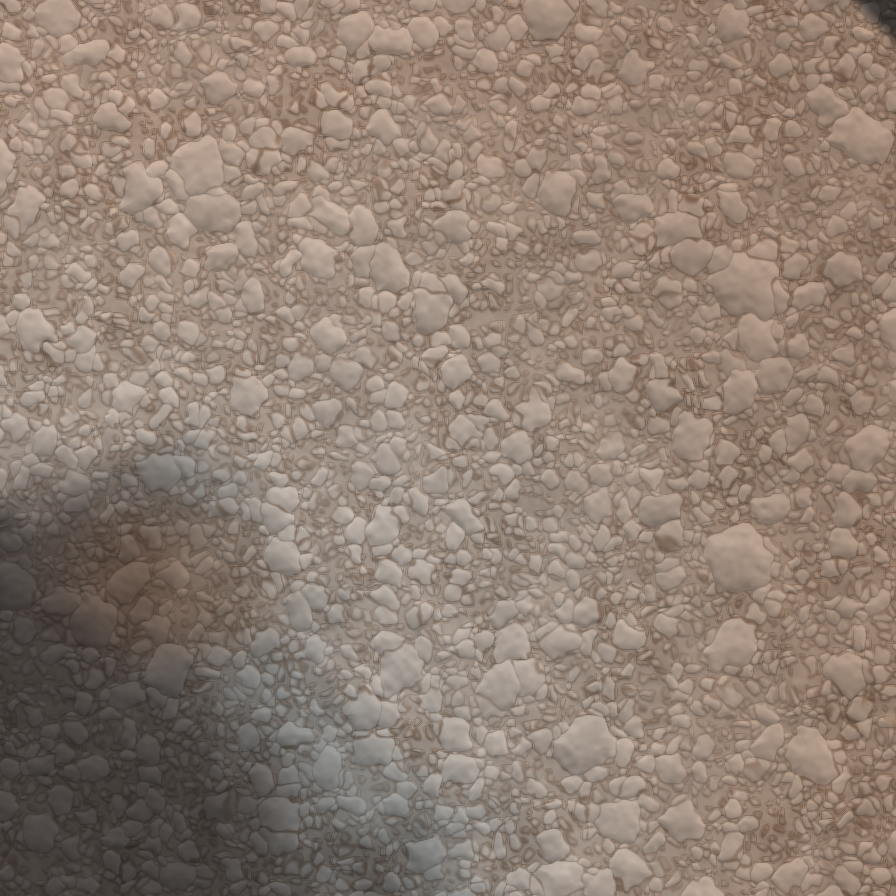
Write a Shadertoy shader that draws this texture.

```glsl
// Crumbly pale powder: four sizes of lumps half sunk in a loose powder bed
// form a height field, lit from above with soft warm creases. Broad tints
// run from cream at the top to a cool, deep shadow at the lower left.

#define LUMP_CELLS 15.0      // cells across the canvas for the largest lumps
#define SIZE_STEP 1.75       // size ratio between lump layers
#define LUMP_HEIGHT 0.62     // dome height relative to its radius
#define ROUGHNESS 0.0016     // height of the powdery surface grain
#define RELIEF 0.16          // strength of directional light
#define CREASE_WIDTH 0.0024  // height gap over which creases fade
#define CREASE_TINT vec3(0.80, 0.74, 0.69)
#define CREAM vec3(0.665, 0.58, 0.52)
#define CHALK vec3(0.645, 0.61, 0.58)
#define TAN vec3(0.585, 0.495, 0.43)
#define COOL_SHADE vec3(0.50, 0.505, 0.50)
#define DEEP_SHADE vec3(0.28, 0.26, 0.25)

vec3 hash3(vec2 p) {
    vec3 q = fract(p.xyx * vec3(0.1031, 0.1030, 0.0973));
    q += dot(q, q.yxz + 33.33);
    return fract((q.xxy + q.yzz) * q.zyx);
}

float noise(vec2 p) {
    vec2 i = floor(p), f = fract(p);
    f = f * f * (3.0 - 2.0 * f);
    float low = mix(hash3(i).x, hash3(i + vec2(1, 0)).x, f.x);
    float high = mix(hash3(i + vec2(0, 1)).x, hash3(i + vec2(1, 1)).x, f.x);
    return mix(low, high, f.y);
}

// Returns height, gap to the surface below, and tone of the top lump.
vec3 powder(vec2 p) {
    vec2 warp = vec2(noise(p * 42.0), noise(p * 42.0 + 71.0)) - 0.5;
    warp += 0.5 * (vec2(noise(p * 95.0 + 13.0), noise(p * 95.0 + 37.0)) - 0.5);
    vec2 warped = p + 0.012 * warp;

    // Loose bed that fills the space between lumps
    float top = 0.0022 * noise(warped * 50.0 + 9.0);
    float second = top - 0.65 * CREASE_WIDTH, tone = 0.5;
    float cells = LUMP_CELLS;
    for (int layer = 0; layer < 4; layer++) {
        float presence = mix(0.20, 1.0, float(layer) / 3.0);
        vec2 grid = warped * cells + 5.0;
        vec2 home = floor(grid);
        for (int k = 0; k < 9; k++) {
            vec2 cell = home + vec2(k % 3 - 1, k / 3 - 1);
            vec3 place = hash3(cell + float(layer) * 113.0);
            if (place.z > presence) continue;
            vec3 form = hash3(cell + float(layer) * 113.0 + 501.0);

            // Rotated, slightly boxy dome
            float radius = mix(0.38, 0.68, form.x * form.x);
            float angle = form.y * 6.2832;
            float c = cos(angle), s = sin(angle);
            vec2 q = mat2(c, -s, s, c) * (grid - cell - 0.15 - 0.7 * place.xy);
            q *= vec2(1.0, 1.0 + 0.5 * form.z) / radius;
            vec2 a = abs(q);
            float box = max(a.x, a.y);
            float d2 = mix(dot(q, q), 1.25 * box * box, 0.4);
            if (d2 >= 1.0) continue;
            float profile = mix(sqrt(1.0 - d2), 1.0 - d2, 0.35);
            float dome = (profile - 0.15) * LUMP_HEIGHT * radius / cells;
            if (dome > top) {
                second = top;
                top = dome;
                tone = form.y;
            } else {
                second = max(second, dome);
            }
        }
        cells *= SIZE_STEP;
    }
    float grain = noise(p * 135.0) + 0.9 * noise(p * 64.0 + 29.0);
    return vec3(top + ROUGHNESS * grain, top - second, tone);
}

// Broad colour of the heap and the light falling on it.
vec3 heapColor(vec2 uv) {
    float wobble = noise(uv * 9.0) - 0.5 + 0.5 * (noise(uv * 24.0) - 0.5);
    float chalky = 1.0 - smoothstep(0.35, 0.95, uv.y + 0.10 * wobble);
    chalky *= 1.0 - 0.6 * smoothstep(0.6, 1.0, uv.x);
    vec3 color = mix(CREAM, CHALK, chalky);
    color = mix(color, TAN, 0.75 * smoothstep(0.45, 1.05, uv.x + 0.15 * uv.y));

    // Lower-left shadow with a wide penumbra
    float diagonal = 0.75 * uv.x + 0.55 * uv.y + 0.08 * wobble;
    float lit = max(smoothstep(0.10, 0.56, diagonal),
                    smoothstep(0.36, 0.54, uv.y + 0.06 * wobble));
    vec3 cool = mix(vec3(0.46, 0.43, 0.41), COOL_SHADE, smoothstep(0.08, 0.32, uv.x));
    vec3 shade = mix(DEEP_SHADE, cool, smoothstep(0.06, 0.68, lit));
    float brownPatch = 1.0 - smoothstep(0.03, 0.17, length((uv - vec2(0.2, 0.35)) * vec2(0.8, 1.3)));
    shade *= mix(vec3(1), vec3(0.98, 0.86, 0.78), brownPatch);
    color = mix(shade, color, smoothstep(0.55, 1.0, lit));

    // Dark far corner
    float corner = smoothstep(1.94, 1.97, uv.x + uv.y + 0.02 * wobble);
    return mix(color, vec3(0.25, 0.23, 0.22), corner);
}

void mainImage(out vec4 fragColor, in vec2 fragCoord) {
    vec2 uv = fragCoord / iResolution.xy;
    vec2 p = fragCoord / iResolution.y;

    // Slope from finite differences
    float e = 0.0023;
    vec3 here = powder(p);
    vec3 right = powder(p + vec2(e, 0));
    vec3 above = powder(p + vec2(0, e));
    vec2 slope = vec2(right.x - here.x, above.x - here.x) / e;

    // Directional light, creases, lump tone and soft mottling
    float facing = clamp(dot(-slope, vec2(0.25, 0.97)), -1.2, 0.8);
    float gap = (here.y + right.y + above.y) / 3.0;
    float open = smoothstep(0.0, CREASE_WIDTH, gap);
    float depth = mix(0.55, 1.35, noise(p * 22.0 + 3.0));
    float mottle = 0.05 * (noise(p * 150.0) - 0.5) + 0.10 * (noise(p * 30.0) - 0.5);
    vec3 color = heapColor(uv) * mix(vec3(1.03), CREASE_TINT, (1.0 - open) * depth);
    color *= 1.0 + RELIEF * facing + 0.05 * (here.z - 0.5) + mottle;
    fragColor = vec4(clamp(color, 0.0, 1.0), 1.0);
}
```
